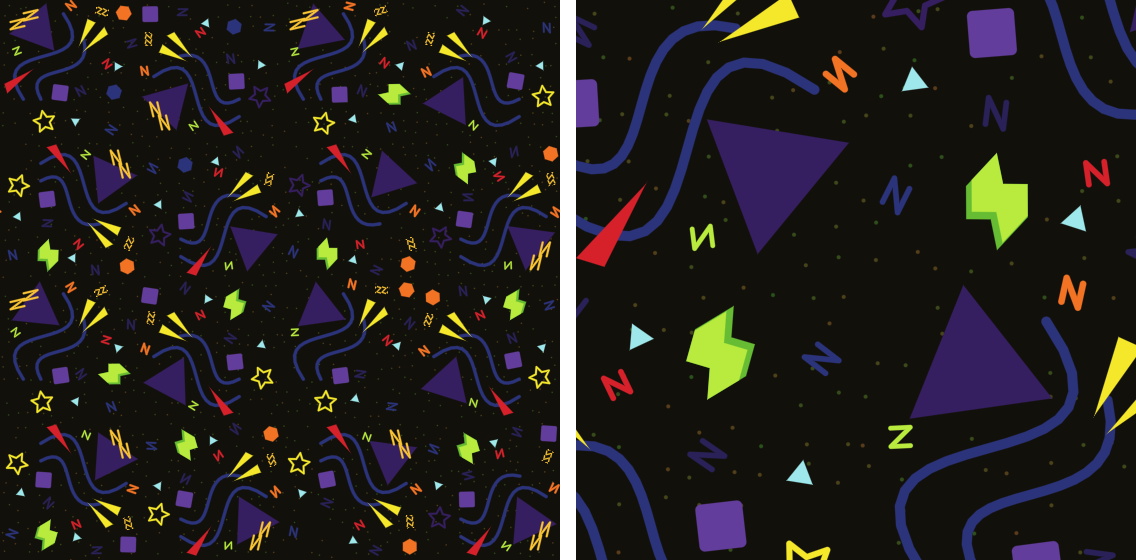
Left, the full canvas; right, a detail of the centre.
Give the GLSL for this pattern, as a Shadertoy shader.

```glsl
// Retro party confetti: a 4 by 4 grid of turned motifs on near-black.
const float CELL = 192.0;   // motif size; the canvas spans GRID motifs
const float GRID = 4.0;
const float TAU = 6.2832;
const vec3 INK = vec3(0.07, 0.064, 0.045);
const vec3 VIOLET = vec3(0.21, 0.12, 0.38);
const vec3 PURPLE = vec3(0.39, 0.24, 0.61);
const vec3 BLUE = vec3(0.17, 0.20, 0.48);
const vec3 DUSK = vec3(0.16, 0.13, 0.34);
const vec3 YELLOW = vec3(0.96, 0.91, 0.17);
const vec3 GOLD = vec3(0.98, 0.77, 0.20);
const vec3 LIME = vec3(0.72, 0.92, 0.24);
const vec3 GREEN = vec3(0.40, 0.74, 0.20);
const vec3 RED = vec3(0.84, 0.13, 0.17);
const vec3 ORANGE = vec3(0.95, 0.45, 0.14);
const vec3 CYAN = vec3(0.62, 0.91, 0.92);

float hash(vec2 id, float slot) {
    vec3 h = fract(vec3(id, slot) * vec3(0.1031, 0.1030, 0.0973) + 0.37);
    h += dot(h, h.yzx + 33.33);
    return fract((h.x + h.y) * h.z);
}

// Local frame of a part, with a slight random shift and turn
vec2 place(vec2 p, vec2 centre, vec2 id, float slot, float spin) {
    vec2 shift = vec2(hash(id, slot + 0.3), hash(id, slot + 0.6)) - 0.5;
    float a = (hash(id, slot) - 0.5) * spin;
    p -= centre + 6.0 * shift;
    return vec2(cos(a) * p.x - sin(a) * p.y, sin(a) * p.x + cos(a) * p.y);
}

void paint(inout vec3 col, vec3 ink, float d, float aa) {
    col = mix(col, ink, 1.0 - smoothstep(-aa, aa, d));
}

float segment(vec2 p, vec2 a, vec2 b) {
    vec2 e = b - a;
    return length(p - a - e * clamp(dot(p - a, e) / dot(e, e), 0.0, 1.0));
}

float edge(vec2 p, vec2 a, vec2 b) {
    return dot(p - a, normalize(vec2(b.y - a.y, a.x - b.x)));
}

float spike(vec2 p, vec2 a, vec2 b, vec2 c) {
    return max(edge(p, a, b), max(edge(p, b, c), edge(p, c, a)));
}

float ngon(vec2 p, float n, float apothem) {
    float s = TAU / n;
    float a = mod(atan(p.x, p.y) + 0.5 * s, s) - 0.5 * s;
    return length(p) * cos(a) - apothem;
}

float roundBox(vec2 p, float h, float r) {
    vec2 q = abs(p) - h + r;
    return length(max(q, 0.0)) + min(max(q.x, q.y), 0.0) - r;
}

float starLine(vec2 p, float r) {
    float s = TAU / 5.0;
    float a = abs(mod(atan(p.x, -p.y) + 0.5 * s, s) - 0.5 * s);
    vec2 q = length(p) * vec2(cos(a), sin(a));
    return segment(q, vec2(r, 0.0), 0.49 * r * vec2(cos(0.5 * s), sin(0.5 * s)));
}

float zigzag(vec2 p, float pitch, float amp) {
    float d = 1e3;
    vec2 a = vec2(-amp, -1.5 * pitch + 0.5 * amp);
    for (int i = 1; i < 4; i++) {
        float x = (i % 2 == 0) ? -amp : amp;
        vec2 b = vec2(x, (float(i) - 1.5) * pitch - 0.5 * x);
        d = min(d, segment(p, a, b));
        a = b;
    }
    return d;
}

float ribbon(vec2 p, vec2 a, vec2 b, vec2 c, vec2 e) {
    float d = 1e3;
    vec2 last = a;
    for (int i = 1; i <= 18; i++) {
        float t = float(i) / 18.0, u = 1.0 - t;
        vec2 next = u*u*u*a + 3.0*u*u*t*b + 3.0*u*t*t*c + t*t*t*e;
        d = min(d, segment(p, last, next));
        last = next;
    }
    return d;
}

float halfBolt(vec2 p) {
    vec2 a = vec2(-6, -15), b = vec2(9, -13), c = vec2(22, 3), e = vec2(-9, 5);
    return -min(min(edge(p, b, a), edge(p, c, b)), min(edge(p, e, c), edge(p, a, e)));
}

float bolt(vec2 p) { return min(halfBolt(p), halfBolt(-p)); }

void motif(inout vec3 col, vec2 p, vec2 id, float aa) {
    // Large triangle, ribbons and bursts
    paint(col, VIOLET, ngon(place(p, vec2(-44, -55), id, 1.0, 0.9), 3.0, 19.0), aa);
    paint(col, BLUE, ribbon(p, vec2(-9, -77), vec2(50, 8), vec2(-122, -46), vec2(-64, 40)) - 2.3, aa);
    paint(col, BLUE, ribbon(p, vec2(19, -41), vec2(34, 21), vec2(-70, -15), vec2(-40, 40)) - 2.3, aa);
    if (hash(id, 2.0) < 0.5) {
        float z = min(zigzag(p - vec2(-72, -63), 5.0, 9.5), zigzag(p - vec2(-54, -75), 5.0, 9.5));
        paint(col, GOLD, z - 1.5, aa);
    }
    if (hash(id, 3.0) < 0.75) {
        paint(col, YELLOW, spike(p, vec2(13, -34), vec2(24, -70), vec2(35, -65)), aa);
        paint(col, YELLOW, spike(p, vec2(19, -26), vec2(47, -59), vec2(52, -49)), aa);
    }
    if (hash(id, 4.0) < 0.75)
        paint(col, RED, spike(p, vec2(-52, 0), vec2(-86, 32), vec2(-90, 19)), aa);

    // Tiles, hexagons, bolts and stars
    paint(col, PURPLE, roundBox(place(p, vec2(-14, 34), id, 5.0, 0.4), 10.8, 2.5), aa);
    vec2 q = place(p, vec2(75, -81), id, 6.0, 0.6);
    float kind = hash(id, 7.0);
    if (kind < 0.35) paint(col, PURPLE, roundBox(q, 10.8, 2.5), aa);
    else if (kind < 0.85) paint(col, ORANGE, ngon(q, 6.0, 9.5), aa);
    q = place(p, vec2(60, 32), id, 8.0, 0.5);
    kind = hash(id, 9.0);
    if (kind < 0.65) {
        paint(col, GREEN, bolt(q), aa);
        paint(col, LIME, max(bolt(q), bolt(q + vec2(3, 3))), aa);
    } else if (kind < 0.85) paint(col, BLUE, ngon(q, 6.0, 9.5), aa);
    q = place(p, vec2(-36, 71), id, 10.0, 0.5);
    paint(col, hash(id, 11.0) < 0.6 ? YELLOW : VIOLET, starLine(q, 15.0) - 1.4, aa);

    // Small chips and squiggles
    paint(col, CYAN, ngon(place(p, vec2(6, 69), id, 12.0, 3.0), 3.0, 3.5), aa);
    paint(col, CYAN, ngon(place(p, vec2(67, -6), id, 13.0, 3.0), 3.0, 3.5), aa);
    paint(col, RED, zigzag(place(p, vec2(49, -11), id, 14.0, 2.0), 4.2, 5.0) - 1.3, aa);
    paint(col, ORANGE, zigzag(place(p, vec2(0, -88), id, 15.0, 2.5), 4.0, 5.5) - 1.5, aa);
    paint(col, LIME, zigzag(place(p, vec2(-75, -24), id, 16.0, 2.0), 4.2, 4.5) - 1.1, aa);
    q = place(p, vec2(44, -82), id, 17.0, 1.0);
    q.x = abs(q.x) < 9.0 ? mod(q.x, 7.0) - 3.5 : q.x;
    paint(col, GOLD, zigzag(q, 3.6, 2.4) - 0.9, aa);
    paint(col, BLUE, zigzag(place(p, vec2(59, 79), id, 18.0, 3.0), 4.2, 6.0) - 1.3, aa);
    paint(col, DUSK, zigzag(place(p, vec2(82, -36), id, 19.0, 3.0), 4.2, 6.0) - 1.3, aa);
    paint(col, DUSK, zigzag(place(p, vec2(17, 31), id, 20.0, 3.0), 4.2, 6.0) - 1.3, aa);
}

void mainImage(out vec4 fragColor, in vec2 fragCoord) {
    vec2 uv = fragCoord / iResolution.xy;
    vec2 p = vec2(uv.x, 1.0 - uv.y) * GRID * CELL;
    float aa = 0.8 * GRID * CELL / iResolution.y;

    // Dim specks
    vec3 col = INK;
    vec2 speck = floor(p / 16.0);
    vec2 spot = 3.0 + 10.0 * vec2(hash(speck, 31.0), hash(speck, 32.0));
    vec3 tint = mix(vec3(0.16, 0.32, 0.10), vec3(0.36, 0.23, 0.10), hash(speck, 33.0));
    if (hash(speck, 34.0) < 0.6) paint(col, tint, length(p - speck * 16.0 - spot) - 0.9, aa);

    // Four nearest motifs, turned or mirrored by row and column parity
    vec2 base = floor(p / CELL - 0.5);
    for (int k = 0; k < 4; k++) {
        vec2 id = base + vec2(k % 2, k / 2);
        vec2 local = p - (id + 0.5) * CELL;
        vec2 odd = mod(id, 2.0);
        if (odd.x + odd.y > 0.5) local = local.yx * (1.0 - 2.0 * odd);
        motif(col, local, mod(id, GRID), aa);
    }
    fragColor = vec4(col, 1.0);
}
```
